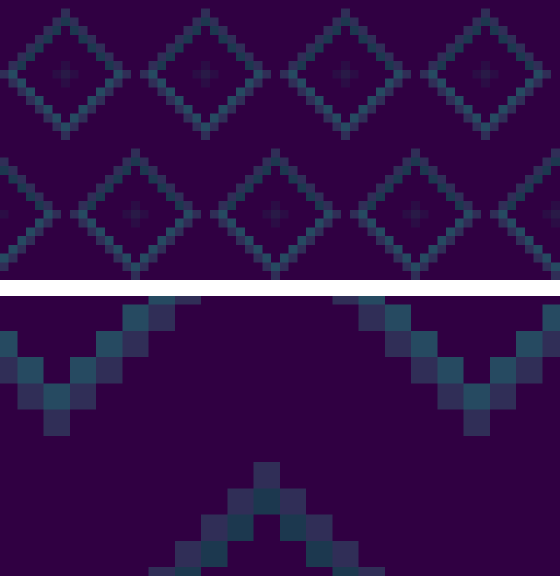
Top, the full canvas; bottom, a detail of the centre.
Reproduce this pattern procedurally as a WebGL 1 fragment shader.

```glsl
precision highp float;
// Staggered rows of stepped diamond outlines on a coarse grid of square cells.
// Each cell is coloured by its Manhattan distance from the centre of its tile:
// a pale outer ring, a teal inner ring shaded darker on top, and a faint cross.

uniform vec2 u_resolution;

#define REPEATS vec2(4.0, 2.0)
#define TILE_CELLS 16.0
#define CENTRE_CELL vec2(7.0, 8.0)
#define OUTER_RADIUS 7.0
#define GROUND vec3(0.19, 0.00, 0.26)
#define OUTER_RING vec3(0.19, 0.18, 0.34)
#define TEAL_LIGHT vec3(0.15, 0.29, 0.38)
#define TEAL_DARK vec3(0.11, 0.22, 0.31)
#define CROSS_ARM vec3(0.17, 0.05, 0.27)
#define CROSS_CORE vec3(0.16, 0.10, 0.28)

// 1 when two whole-numbered distances agree
float same(float a, float b) {
  return 1.0 - step(0.5, abs(a - b));
}

// Colour at a position given in canvas units, origin at the lower left
vec3 diamondPattern(vec2 uv) {
  // Whole cell coordinates, with rows counted downwards
  vec2 cell = floor(vec2(uv.x, 1.0 - uv.y) * REPEATS * TILE_CELLS);

  // Shift every other row of tiles by half a tile
  float row = floor((cell.y + 0.5) / TILE_CELLS);
  cell.x -= 0.5 * TILE_CELLS * mod(row, 2.0);

  vec2 local = mod(cell, TILE_CELLS) - CENTRE_CELL;
  float steps = abs(local.x) + abs(local.y);

  // Outline: the upper half of the inner ring is darker
  vec3 teal = mix(TEAL_DARK, TEAL_LIGHT, step(-0.5, local.y));
  vec3 color = mix(GROUND, OUTER_RING, same(steps, OUTER_RADIUS));
  color = mix(color, teal, same(steps, OUTER_RADIUS - 1.0));

  // Small central cross
  color = mix(color, CROSS_ARM, same(steps, 1.0));
  return mix(color, CROSS_CORE, same(steps, 0.0));
}

void main() {
  // Average 2 x 2 samples per pixel to smooth the cell edges
  vec3 sum = vec3(0.0);
  for (int j = 0; j < 2; j++) {
    for (int i = 0; i < 2; i++) {
      vec2 offset = 0.5 * vec2(float(i), float(j)) - 0.25;
      sum += diamondPattern((gl_FragCoord.xy + offset) / u_resolution);
    }
  }
  gl_FragColor = vec4(sum * 0.25, 1.0);
}
```
